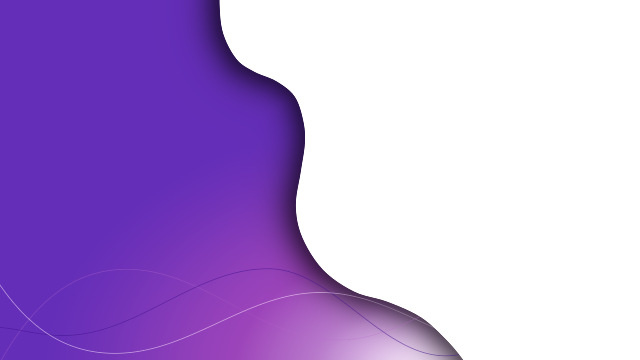
Give the GLSL for this background, as a Shadertoy shader.

```glsl
const int KNOTS = 20;
// Knots of the wavy border, from above the top edge to below the bottom
const vec2 border[KNOTS] = vec2[KNOTS](
    vec2(.613, 1.07), vec2(.610, .988), vec2(.620, .907), vec2(.657, .836),
    vec2(.706, .801), vec2(.7685, .774), vec2(.819, .7315), vec2(.8426, .664),
    vec2(.847, .602), vec2(.8356, .523), vec2(.8218, .428), vec2(.840, .340),
    vec2(.898, .250), vec2(.984, .190), vec2(1.076, .162), vec2(1.169, .119),
    vec2(1.238, .058), vec2(1.287, 0.), vec2(1.338, -.076), vec2(1.389, -.157));

vec2 spline(vec2 a, vec2 b, vec2 c, vec2 d, float t) {
    return b + .5 * t * (c - a + t * (2. * a - 5. * b + 4. * c - d
         + t * (3. * (b - c) + d - a)));
}

float segmentDistance(vec2 p, vec2 a, vec2 b) {
    vec2 ab = b - a;
    return length(p - a - ab * clamp(dot(p - a, ab) / dot(ab, ab), 0., 1.));
}

// Signed distance to the border, positive on the purple side
float borderDistance(vec2 p) {
    float nearest = 10., side = p.x < .7 ? 1. : -1.;
    for (int i = 0; i < KNOTS - 1; i++) {
        vec2 before = border[max(i - 1, 0)];
        vec2 after = border[min(i + 2, KNOTS - 1)];
        vec2 a = border[i];
        for (int j = 1; j <= 6; j++) {
            vec2 b = spline(before, border[i], border[i + 1], after, float(j) / 6.);
            nearest = min(nearest, segmentDistance(p, a, b));
            if (p.y <= a.y && p.y > b.y)
                side = p.x < mix(a.x, b.x, (a.y - p.y) / (a.y - b.y)) ? 1. : -1.;
            a = b;
        }
    }
    return side * nearest;
}

// Cosine wave with neighbouring extremes at a and b
float wave(float x, vec2 a, vec2 b) {
    return mix(a.y, b.y, .5 - .5 * cos(3.14159 * (x - a.x) / (b.x - a.x)));
}

// Extra bend that grows from x = start towards the left edge
float leftBend(float x, float start) {
    return pow(max(1. - x / start, 0.), 3.5);
}

// Coverage of a thin line where the height offset is zero
float thinLine(float offset, float pixel) {
    float slope = length(vec2(dFdx(offset), dFdy(offset))) / pixel;
    float d = abs(offset) / max(slope, .001);
    float halfWidth = .001;
    return clamp((halfWidth + .5 * pixel - d) / pixel, 0., 1.) * min(1., 2. * halfWidth / pixel);
}

// Violet field with an elliptical glow at the lower right
vec3 glowGradient(vec2 p) {
    float r = length((p - vec2(1.18, -.04)) * vec2(.68, 1.));
    vec3 color = mix(vec3(.93, .85, .95), vec3(.74, .52, .81), smoothstep(.03, .22, r));
    color = mix(color, vec3(.62, .27, .73), clamp((r - .18) / .18, 0., 1.));
    return mix(color, vec3(.392, .18, .72), smoothstep(.3, .76, r));
}

void mainImage(out vec4 fragColor, in vec2 fragCoord) {
    float pixel = 1. / iResolution.y;
    vec2 p = fragCoord * pixel;
    float d = borderDistance(p);
    vec3 color = glowGradient(p);

    // Soft shadow inside the border
    color *= 1. - .58 * exp(-pow(max(d, 0.) / .052, 1.5));

    // Three thin waves
    float pink = wave(p.x, vec2(.352, .252), vec2(.9375, .0556)) - .13 * leftBend(p.x, .352);
    float pinkFade = mix(.25, .5, smoothstep(0., .25, abs(p.x - .69)));
    color = mix(color, vec3(.72, .42, .8), pinkFade * thinLine(p.y - pink, pixel));

    vec2 crest = vec2(.745, .2535);
    float indigo = p.x < crest.x ? wave(p.x, vec2(.174, .068), crest)
                                 : wave(p.x, crest, vec2(1.238, .0116));
    indigo -= .017 * leftBend(p.x, .174);
    color = mix(color, vec3(.26, .07, .56), .8 * thinLine(p.y - indigo, pixel));

    float pale = wave(p.x, vec2(.319, .0185), vec2(.891, .1875)) + .09 * leftBend(p.x, .319);
    float paleFade = mix(.8, .4, smoothstep(.85, 1.08, p.x));
    color = mix(color, vec3(1., .92, 1.), paleFade * thinLine(p.y - pale, pixel));

    // White area beyond the border
    color = mix(vec3(1.), color, smoothstep(-.5, .5, d / pixel));
    fragColor = vec4(color, 1.);
}
```
